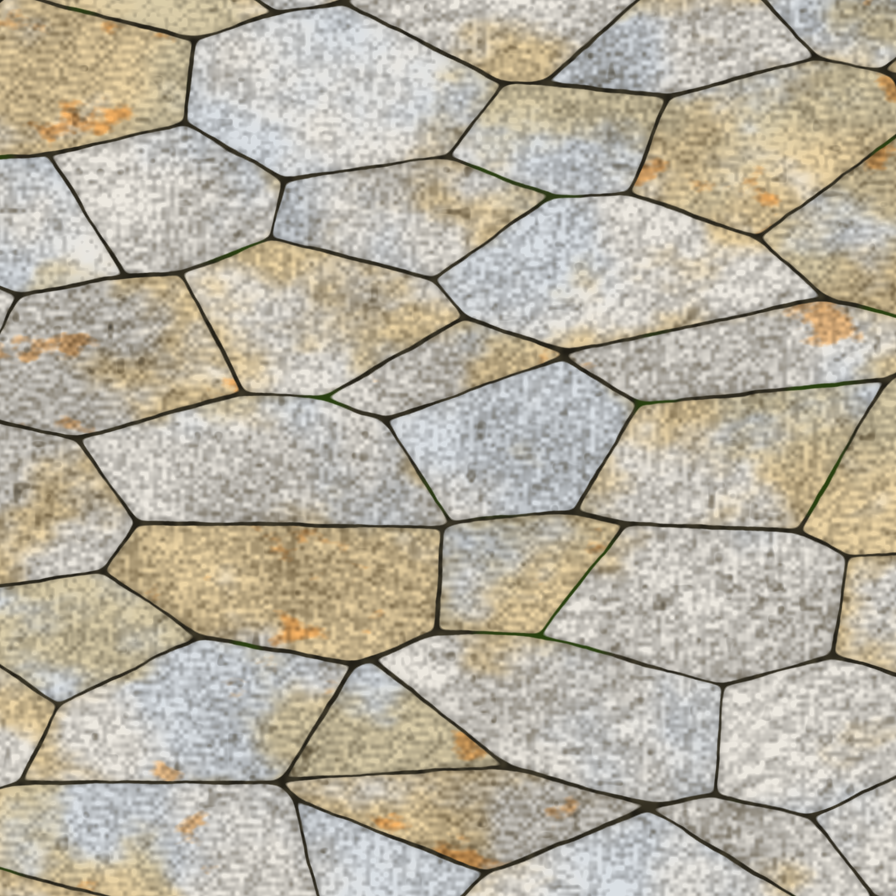
Reproduce this texture procedurally as a Shadertoy shader.

```glsl
// Wall of rough, irregular granite slabs with thin dark joints and ochre stains.
#define GRID vec2(3.7, 7.6)
#define JITTER 0.95
#define SIZE_SPREAD 0.30
#define JOINT_WIDTH 0.0017
#define CORNER_GAP 0.0026
#define EDGE_WOBBLE 0.0045
#define GRAIN_FREQ 95.0
#define RELIEF 0.25
#define SPECKLE 0.30
#define STAIN 0.85
#define BRIGHTNESS 0.785

float hash(vec2 p) {
    return fract(sin(dot(p, vec2(127.1, 311.7))) * 43758.547);
}

float noise(vec2 p) {
    vec2 i = floor(p), f = fract(p);
    f = f * f * (3.0 - 2.0 * f);
    return mix(mix(hash(i), hash(i + vec2(1, 0)), f.x),
               mix(hash(i + vec2(0, 1)), hash(i + vec2(1, 1)), f.x), f.y);
}

float fbm(vec2 p) {
    float sum = 0.0, amp = 0.5;
    for (int i = 0; i < 5; i++) {
        sum += amp * noise(p);
        p = mat2(1.6, 1.2, -1.2, 1.6) * p + 7.3;
        amp *= 0.5;
    }
    return sum;
}

// Stone centre (xy) and size weight (z) for a grid cell, rows staggered.
vec3 stoneSite(vec2 cell) {
    vec2 jitter = vec2(hash(cell + 3.1), hash(cell + 17.7)) - 0.5;
    float stagger = 0.5 * mod(cell.y, 2.0) - 0.25;
    return vec3(cell + 0.5 + vec2(stagger, 0.0) + JITTER * jitter,
                SIZE_SPREAD * hash(cell + 41.3));
}

float sitePower(vec2 q, vec3 site) {
    vec2 d = q - site.xy;
    return dot(d, d) - site.z;
}

// Returns the owning cell (xy) and the distance to the joint (z).
vec3 stones(vec2 p) {
    vec2 q = p * GRID, home = floor(q), owner = home;
    float best = 1e5;
    for (int y = -2; y <= 2; y++)
    for (int x = -2; x <= 2; x++) {
        vec2 cell = home + vec2(x, y);
        float power = sitePower(q, stoneSite(cell));
        if (power < best) { best = power; owner = cell; }
    }
    // Soft minimum over all sides widens the gaps at the corners.
    vec3 own = stoneSite(owner);
    float sum = 0.0;
    for (int y = -2; y <= 2; y++)
    for (int x = -2; x <= 2; x++) {
        if (x == 0 && y == 0) continue;
        vec3 site = stoneSite(owner + vec2(x, y));
        float side = (sitePower(q, site) - best)
                   / (2.0 * length((site.xy - own.xy) * GRID));
        sum += exp(-side / CORNER_GAP);
    }
    return vec3(owner, -CORNER_GAP * log(max(sum, 1e-20)));
}

// Chiselled height: lumps stretched along the tooling direction.
float chisel(vec2 g) {
    return 0.6 * noise(g * vec2(0.42, 0.85)) + 0.4 * noise(g * vec2(0.9, 1.5) + 19.0);
}

void mainImage(out vec4 fragColor, in vec2 fragCoord) {
    vec2 p = fragCoord / iResolution.y;
    float pixel = 1.0 / iResolution.y;

    // Layout with slightly broken edges
    vec2 wobble = vec2(fbm(p * 28.0), fbm(p * 28.0 + 50.0)) - 0.5;
    vec3 stone = stones(p + EDGE_WOBBLE * wobble);
    float edge = stone.z;
    float tone = hash(stone.xy + 5.5), hue = hash(stone.xy + 9.2);
    vec2 local = p + 13.0 * vec2(tone, hue);

    // Rough surface, lit from the upper left
    float angle = mix(-1.1, 0.5, hash(stone.xy + 23.0));
    mat2 turn = mat2(cos(angle), -sin(angle), sin(angle), cos(angle));
    vec2 lightStep = vec2(-0.0045, 0.006);
    float relief = chisel(turn * local * GRAIN_FREQ)
                 - chisel(turn * (local + lightStep) * GRAIN_FREQ);
    float speckle = noise(local * GRAIN_FREQ * 2.1) - 0.5;
    float blotch = fbm(local * 9.0) - 0.48;
    float value = BRIGHTNESS + 0.10 * (tone - 0.5) + RELIEF * relief
                + SPECKLE * speckle + 0.34 * blotch;
    float pits = smoothstep(0.70, 0.92, noise(local * GRAIN_FREQ * 0.9 + 31.0));
    value -= 0.16 * pits * smoothstep(0.35, 0.6, fbm(local * 14.0 + 4.0));
    value = clamp(value, 0.28, 0.93);

    // Grey granite: warm in the shade, bluish on some stones
    vec3 color = value * mix(vec3(1.0, 0.94, 0.82), vec3(1.0, 0.982, 0.945),
                             smoothstep(0.42, 0.74, value));
    float blue = smoothstep(0.45, 0.65, fbm(local * 5.0 + 8.0) + 0.3 * (tone - 0.6));
    color *= mix(vec3(1), vec3(0.92, 0.96, 1.02), blue);

    // Ochre weathering, gathered on some stones and along their rims
    float rim = exp(-max(edge, 0.0) / 0.025);
    float stainField = fbm(local * vec2(6.0, 9.0) + 21.0) + 0.28 * (hue - 0.55) + 0.07 * rim;
    float ochre = STAIN * smoothstep(0.49, 0.68, stainField);
    color *= mix(vec3(1), vec3(1.0, 0.90, 0.69), ochre);
    float rust = smoothstep(0.63, 0.74, fbm(local * vec2(15.0, 22.0) + 60.0));
    color *= mix(vec3(1), vec3(1.05, 0.85, 0.62), rust * step(0.6, hue));

    // Dark joints with worn rims and rare moss
    color *= 1.0 - 0.20 * exp(-max(edge, 0.0) / 0.004);
    float width = JOINT_WIDTH * (0.55 + 0.9 * noise(p * 24.0));
    vec3 gap = mix(vec3(0.12, 0.11, 0.08), vec3(0.24, 0.22, 0.16), noise(p * 130.0));
    gap = mix(gap, vec3(0.16, 0.25, 0.06), smoothstep(0.78, 0.9, noise(p * 11.0 + 2.0)));
    float solid = smoothstep(width - pixel, width + 1.2 * pixel, edge);
    fragColor = vec4(mix(gap, color, solid), 1.0);
}
```
